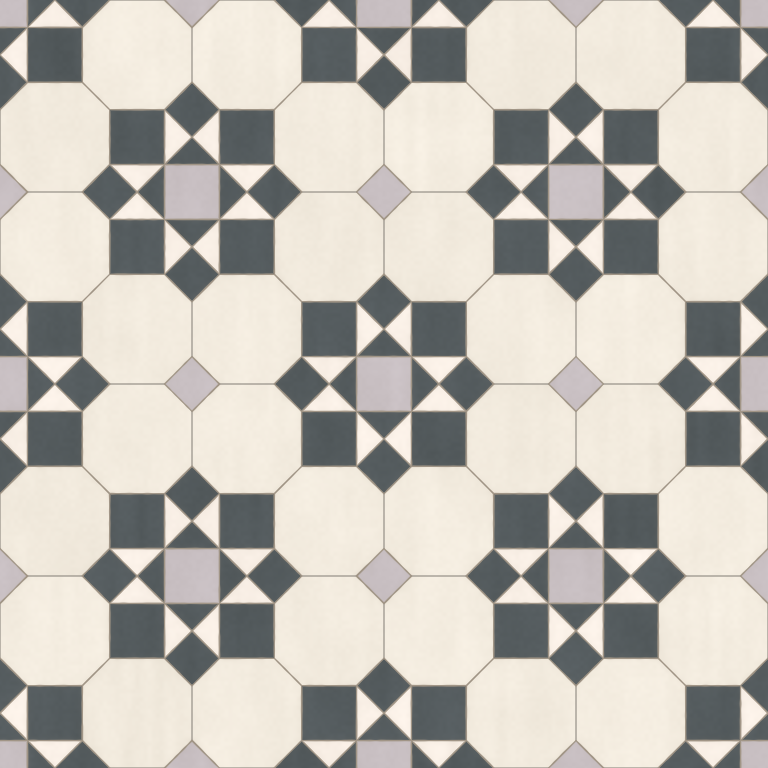
A WebGL 2 fragment shader for this pattern:

```glsl
#version 300 es
precision highp float;

uniform vec2 u_resolution;
out vec4 fragColor;

const float CELLS = 4.0;   // lattice cells across the canvas
const float UNITS = 7.0;   // tile units per cell
const vec3 CREAM = vec3(0.953, 0.924, 0.874);
const vec3 PALE = vec3(0.982, 0.945, 0.908);
const vec3 SLATE = vec3(0.328, 0.356, 0.366);
const vec3 LILAC = vec3(0.787, 0.752, 0.764);
const vec3 GROUT = vec3(0.63, 0.585, 0.525);
const vec3 JOINT = vec3(0.50, 0.48, 0.45);

float hash(vec2 p) {
    vec3 q = fract(p.xyx * vec3(0.1031, 0.1030, 0.0973));
    q += dot(q, q.yzx + 33.33);
    return fract((q.x + q.y) * q.z);
}

// Value noise that wraps after a whole period
float noise(vec2 p, vec2 period) {
    vec2 i = floor(p), f = fract(p);
    f = f * f * (3.0 - 2.0 * f);
    vec2 lo = mod(i, period), hi = mod(i + 1.0, period);
    return mix(mix(hash(lo), hash(vec2(hi.x, lo.y)), f.x),
               mix(hash(vec2(lo.x, hi.y)), hash(hi), f.x), f.y);
}

float wrapNoise(vec2 uv, vec2 period, float shift) {
    return noise((uv + shift * vec2(1.0, 1.7)) * period, period);
}

float sdBox(vec2 p, float halfSide) {
    vec2 d = abs(p) - halfSide;
    return length(max(d, 0.0)) + min(max(d.x, d.y), 0.0);
}

float sdDiamond(vec2 p, float radius) {
    return sdBox(vec2(p.x + p.y, p.x - p.y) * 0.70711, radius * 0.70711);
}

float sdSegment(vec2 p, vec2 a, vec2 b) {
    vec2 d = b - a;
    return length(p - a - d * clamp(dot(p - a, d) / dot(d, d), 0.0, 1.0));
}

float fill(float d, float px) {
    return clamp(0.5 - d / px, 0.0, 1.0);
}

// Box-filtered coverage, valid for lines thinner than a pixel
float stroke(float d, float halfWidth, float px) {
    float inside = min(d + 0.5 * px, halfWidth) - max(d - 0.5 * px, -halfWidth);
    return clamp(inside / px, 0.0, 1.0);
}

void main() {
    vec2 uv = gl_FragCoord.xy / u_resolution;
    float px = CELLS * UNITS / min(u_resolution.x, u_resolution.y);

    // Fold each cell so its nearest rosette sits at the origin
    vec2 p = uv * CELLS;
    vec2 cell = floor(p), f = fract(p);
    bool odd = mod(cell.x + cell.y, 2.0) > 0.5;
    if (odd) f.x = 1.0 - f.x;
    float side = step(f.x, f.y);
    float far = step(1.0, f.x + f.y);
    vec2 q = mix(f, 1.0 - f, far) * UNITS;
    q = vec2(max(q.x, q.y), min(q.x, q.y));

    // Tile shapes
    float heart = sdBox(q, 1.0);
    float square = sdBox(q - 2.0, 1.0);
    float petal = sdDiamond(q - vec2(3.0, 0.0), 1.0);
    float spacer = sdDiamond(q - vec2(7.0, 0.0), 1.0);
    float wedge = max(1.0 - q.x, (q.x + q.y - 2.0) * 0.70711);
    float dark = min(min(square, petal), wedge);
    float lilac = min(heart, spacer);
    bool rosette = q.x < 3.0 && q.y < 1.0;

    // One random value per tile
    vec2 anchor = cell + vec2(odd ? 1.0 - far : far, far);
    vec2 offset = (p - anchor) * UNITS;
    vec2 sector = step(1.0, abs(offset)) * sign(offset);
    vec2 id = cell * 2.0 + vec2(side, 31.0);
    if (min(dark, heart) < 0.0 || rosette) id = mod(anchor, CELLS) * 3.0 + sector + 53.0;
    if (spacer < 0.0) id = mod(floor(p + 0.5), CELLS) + 83.0;
    float tone = hash(id);

    // Glaze wear: vertical streaks, clouds and fine grain
    float streak = wrapNoise(uv, vec2(72.0, 7.0), tone) - 0.5;
    float cloud = wrapNoise(uv, vec2(22.0), tone) - 0.5;
    float grain = wrapNoise(uv, vec2(190.0), 0.0) - 0.5;
    float wear = 0.018 * streak + 0.016 * cloud + 0.012 * grain + 0.014 * (tone - 0.5);

    vec3 color = rosette ? PALE : CREAM;
    color = mix(color, LILAC, fill(lilac, px));
    color = mix(color, SLATE, fill(dark, px));
    color += wear * vec3(0.95, 1.0, 1.1);

    // Joints between octagons, and grout around the small tiles
    float straight = sdSegment(q, vec2(4.0, 0.0), vec2(6.0, 0.0));
    float diagonal = sdSegment(q, vec2(3.0), vec2(4.0));
    float edge = min(min(abs(heart), abs(square)), min(abs(petal), abs(spacer)));
    edge = min(edge, sdSegment(q, vec2(1.0), vec2(2.0, 0.0)));
    float grout = min(edge, diagonal);
    float worn = wrapNoise(uv, vec2(128.0), 0.3);

    // Soft stain beside the grout, then the lines
    float stain = exp(-grout * 11.0) * (0.06 + 0.16 * worn);
    color = mix(color, mix(color, GROUT, 0.6), stain);
    color = mix(color, JOINT, stroke(straight, 0.018, px));
    color = mix(color, GROUT, stroke(grout, 0.022 + 0.012 * worn, px));
    fragColor = vec4(color, 1.0);
}
```
